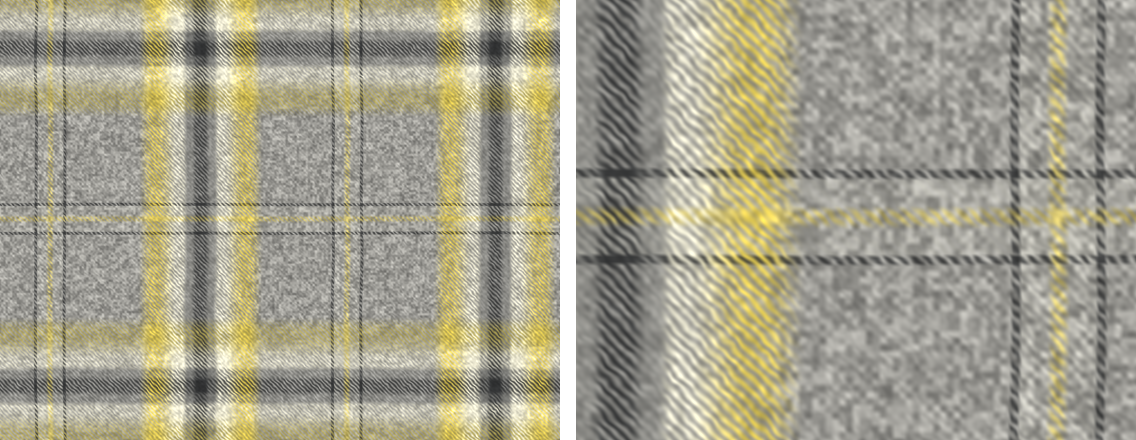
Left, the full canvas; right, a detail of the centre.
A Shadertoy shader for this texture:

```glsl
// Draws a brushed wool plaid: yellow, cream and charcoal bands woven in twill over heather grey.

const float TAU = 6.2831853;
const vec3 GREY = vec3(0.61, 0.605, 0.585);
const vec3 PALE = vec3(0.69, 0.685, 0.65);
const vec3 YELLOW = vec3(0.89, 0.79, 0.29);
const vec3 OLIVE = vec3(0.72, 0.66, 0.32);
const vec3 CREAM = vec3(0.94, 0.925, 0.83);
const vec3 ASH = vec3(0.48, 0.48, 0.465);
const vec3 CHARCOAL = vec3(0.17, 0.175, 0.18);

const vec2 TWILL_COUNT = vec2(128.0, 100.0);  // diagonal ribs across and down
const float LINE_GAP = 0.0255;                // thin dark line to its yellow centre

float hash(vec2 p) {
    vec3 q = fract(p.xyx * 0.1031);
    q += dot(q, q.yzx + 33.33);
    return fract((q.x + q.y) * q.z);
}

// Cell index on a loop; the half step keeps rounding away from the wrap point.
vec2 wrapCell(vec2 i, vec2 cells) {
    return floor(mod(i + 0.5, cells));
}

// Value noise over the unit square, wrapping after a whole number of cells.
float wrapNoise(vec2 uv, vec2 cells) {
    vec2 p = uv * cells;
    vec2 i = floor(p);
    vec2 f = p - i;
    f = f * f * (3.0 - 2.0 * f);
    vec2 a = wrapCell(i, cells);
    vec2 b = wrapCell(i + 1.0, cells);
    return mix(mix(hash(a), hash(vec2(b.x, a.y)), f.x),
               mix(hash(vec2(a.x, b.y)), hash(b), f.x), f.y);
}

// Shortest distance on a loop of length one.
float loopDistance(float a, float b) {
    return abs(fract(a - b + 0.5) - 0.5);
}

float inside(float d, float halfWidth, float soft) {
    return 1.0 - smoothstep(halfWidth - soft, halfWidth + soft, d);
}

// Yarn colour from the distances to the wide band and to the thin line group.
vec3 yarnColour(float band, float group, vec3 border) {
    vec3 c = mix(GREY, PALE, 0.7 * inside(group, LINE_GAP, 0.004));
    c = mix(c, YELLOW, 0.65 * inside(group, 0.0045, 0.003));
    c = mix(c, CHARCOAL, 0.9 * inside(abs(group - LINE_GAP), 0.0026, 0.0016));
    c = mix(c, border, inside(band, 0.099, 0.013));
    c = mix(c, CREAM, inside(band, 0.060, 0.018));
    c = mix(c, ASH, inside(band, 0.028, 0.005));
    return mix(c, CHARCOAL, inside(band, 0.012, 0.005));
}

void mainImage(out vec4 fragColor, in vec2 fragCoord) {
    vec2 uv = fragCoord / iResolution.xy;
    float aspect = iResolution.y / iResolution.x;

    // Slight drift of the threads
    vec2 drift = vec2(wrapNoise(uv, vec2(3.0, 7.0)), wrapNoise(uv, vec2(8.0, 5.0)));
    vec2 p = uv + 0.003 * (drift - 0.5);

    // Band layout in both directions, measured in canvas widths
    float warpBand = min(loopDistance(p.x, 0.358), loopDistance(p.x, 0.885));
    float warpGroup = min(loopDistance(p.x, 0.090), loopDistance(p.x, 0.620));
    float weftBand = min(loopDistance(p.y, 0.890), loopDistance(p.y, 0.123)) * aspect;
    float weftGroup = loopDistance(p.y, 0.503) * aspect;
    vec3 warp = yarnColour(warpBand, warpGroup, YELLOW);
    vec3 weft = yarnColour(weftBand / 1.12, weftGroup, OLIVE);

    // Uneven yarn along each thread
    warp *= 0.93 + 0.14 * wrapNoise(uv, vec2(256.0, 40.0));
    weft *= 0.93 + 0.14 * wrapNoise(uv, vec2(50.0, 200.0));

    // Twill: diagonal ribs where warp lies over weft, blurred by brushing
    float fray = wrapNoise(uv, vec2(150.0, 118.0)) - 0.5;
    float rib = cos(TAU * dot(uv, TWILL_COUNT) + 2.4 * fray);
    float warpOnTop = 0.53 + 0.34 * rib + 0.14 * fray;
    vec3 cloth = mix(weft, warp, warpOnTop);
    cloth *= 1.0 + 0.035 * rib;

    // Heathered fibres, strongest on the plain grey ground
    float ground = smoothstep(0.09, 0.11, min(warpBand, weftBand / 1.12));
    float fibre = wrapNoise(uv, vec2(250.0, 196.0)) - 0.5;
    float mottle = wrapNoise(uv, vec2(110.0, 86.0)) - 0.5;
    cloth *= 1.0 + mix(0.24, 0.46, ground) * fibre + 0.16 * mottle;

    // Light wool fuzz
    cloth = mix(cloth, PALE, 0.05);
    fragColor = vec4(clamp(cloth, 0.0, 1.0), 1.0);
}
```
